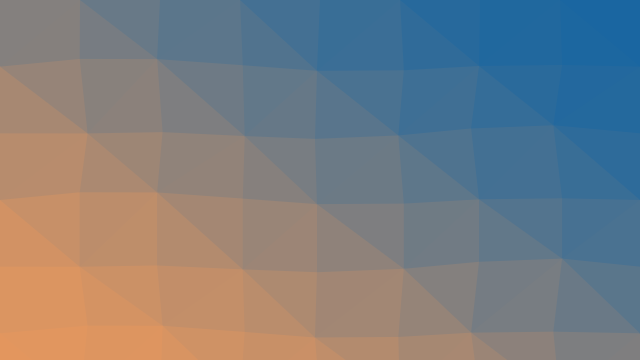
Write a Shadertoy shader that draws this background.

```glsl
// Low-poly backdrop: a wavy 8-column grid whose cells are split along
// alternating diagonals. Each triangle is flat, tinted by its centroid on
// a ramp from orange (lower left) to blue (upper right).

const vec2 CELL = vec2(2.0 / 9.0, 5.0 / 27.0);   // in canvas heights

// Grid corner, y pointing down; inner corners are displaced by waves.
vec2 corner(vec2 id) {
    vec2 shift = vec2(0.0);
    if (id.x > 0.5 && id.x < 7.5 && id.y > 0.5 && id.y < 5.5) {
        float sway = 2.0 + 7.0 * cos(2.094 * (id.y - 2.0));
        shift.x = sway * cos(0.45 * id.x) - 4.0 * cos(2.7 * (id.x - 4.0));
        shift.y = 6.0 * cos(1.2 * (id.x - 4.2))
                + 5.0 * cos(3.1416 * id.y) * cos(0.35 * id.x);
    }
    return id * CELL + shift / 432.0;
}

// Signed distance to the line a-b, negative on the side holding "inside".
float edgeDistance(vec2 p, vec2 a, vec2 b, vec2 inside) {
    vec2 n = normalize(vec2(b.y - a.y, a.x - b.x));
    return -dot(p - a, n) * sign(dot(inside - a, n));
}

// Adds one triangle: rgb weighted by its smoothed coverage, coverage in w.
void addTriangle(inout vec4 total, vec2 p, vec2 a, vec2 b, vec2 c, float pixel) {
    float d = max(edgeDistance(p, a, b, c),
              max(edgeDistance(p, b, c, a), edgeDistance(p, c, a, b)));
    float coverage = clamp(0.5 - d / pixel, 0.0, 1.0);

    vec2 center = (a + b + c) / 3.0;
    float t = 0.5 * (center.x * 9.0 / 16.0 + 1.0 - 0.9 * center.y);
    vec3 color = mix(vec3(0.89, 0.59, 0.37), vec3(0.10, 0.40, 0.63),
                     smoothstep(0.05, 0.97, t));
    total += vec4(color, 1.0) * coverage;
}

void mainImage(out vec4 fragColor, in vec2 fragCoord) {
    vec2 uv = fragCoord / iResolution.xy;
    vec2 p = vec2(uv.x * 16.0 / 9.0, 1.0 - uv.y);
    float pixel = 1.0 / iResolution.y;
    vec2 home = floor(p / CELL);
    vec4 total = vec4(0.0);

    // Displaced corners can reach into neighbouring cells.
    for (int j = -1; j <= 1; j++) {
        for (int i = -1; i <= 1; i++) {
            vec2 id = home + vec2(i, j);
            vec2 topLeft = corner(id);
            vec2 topRight = corner(id + vec2(1, 0));
            vec2 lowLeft = corner(id + vec2(0, 1));
            vec2 lowRight = corner(id + vec2(1, 1));

            // Diagonals alternate like a checkerboard.
            if (mod(id.x + id.y, 2.0) < 0.5) {
                addTriangle(total, p, topRight, lowLeft, topLeft, pixel);
                addTriangle(total, p, topRight, lowLeft, lowRight, pixel);
            } else {
                addTriangle(total, p, topLeft, lowRight, topRight, pixel);
                addTriangle(total, p, topLeft, lowRight, lowLeft, pixel);
            }
        }
    }
    fragColor = vec4(total.rgb / max(total.w, 0.001), 1.0);
}
```
